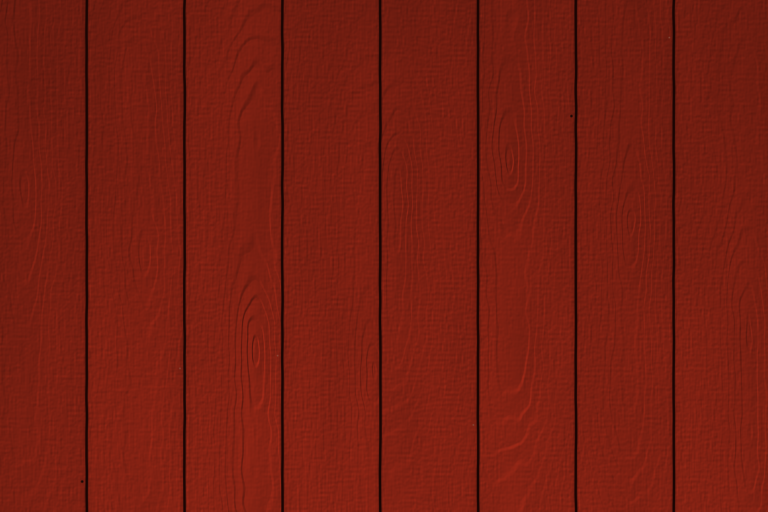
This texture is drawn by a Shadertoy shader. Its source:

```glsl
// Red painted wooden siding: vertical boards split by dark seams.
// Each board is a height field of growth rings around a heart line, fine fibres
// and saw marks, lit from the upper left; nail holes and paint chips are scattered.

const float BOARD_WIDTH = 0.1274;

float hash(vec2 p) {
    return fract(sin(dot(p, vec2(127.1, 311.7))) * 43758.5453);
}

float noise(vec2 p) {
    vec2 i = floor(p), f = fract(p);
    f = f * f * (3.0 - 2.0 * f);
    return mix(mix(hash(i), hash(i + vec2(1, 0)), f.x),
               mix(hash(i + vec2(0, 1)), hash(i + vec2(1, 1)), f.x), f.y);
}

// Relief of one board; p.x is measured from its left seam
float woodHeight(vec2 p, float board) {
    vec2 q = p + vec2(board * 3.7, board * 1.9);

    // Rings: long ovals near the knot, arches further along the board
    float heart = fract(0.2 * board + 0.34) * BOARD_WIDTH;
    float knotY = 0.31 + 0.16 * cos(1.26 * board);
    float across = p.x - heart + 0.012 * (noise(q * vec2(9, 6)) - 0.5);
    float along = 0.13 * (p.y - knotY) + 0.008 * sin(p.y * 17.0 + board);
    float radius = length(vec2(across, along));
    radius += 0.014 * noise(q * vec2(22, 7)) + 0.004 * noise(q * vec2(85, 42));
    float ring = fract(radius * 115.0);
    float ridge = smoothstep(0.0, 0.28, ring) * (1.0 - ring);

    // Rings stand out in a band around the heart, stronger on some boards
    float band = exp(-pow(across / 0.031, 2.0));
    band *= 0.65 + 0.35 * cos(2.09 * (board - 2.0));
    band *= 0.45 + 0.75 * noise(q * vec2(25, 9));

    // Rough sawn surface: upright fibres crossed by short level marks
    float fibres = noise(q * vec2(390, 75));
    float sawMarks = noise(q * vec2(85, 290));
    float grit = noise(q * 330.0);
    float rough = 0.34 * fibres + 0.30 * sawMarks + 0.22 * grit;
    return 1.1 * ridge * (band + 0.12) + rough * (1.0 - 0.55 * band);
}

void mainImage(out vec4 fragColor, in vec2 fragCoord) {
    vec2 p = fragCoord / iResolution.x;
    float height = iResolution.y / iResolution.x;
    float px = 1.0 / iResolution.x;

    // Board layout with slightly uneven seams
    float x = p.x + 0.0145 + 0.0008 * (noise(vec2(p.x * 8.0, p.y * 40.0)) - 0.5);
    float board = floor(x / BOARD_WIDTH);
    vec2 local = vec2(x - board * BOARD_WIDTH, p.y);
    float seamDist = min(local.x, BOARD_WIDTH - local.x);

    // Slanting light on the relief
    vec2 toLight = vec2(-0.0012, 0.0014);
    float slope = woodHeight(local, board) - woodHeight(local + toLight, board);
    float light = 1.0 + clamp(0.42 * slope, -0.3, 0.25);

    // Board tone, blotchy paint, and broad falloff to the top and sides
    light *= 0.97 + 0.06 * hash(vec2(board, 4.0));
    light *= 0.97 + 0.06 * noise(p * vec2(30, 9));
    light *= mix(1.09, 0.92, p.y / height) - 0.3 * pow(p.x - 0.54, 2.0);
    vec3 color = vec3(0.485, 0.123, 0.070) * light;

    // Seams: dark gap, soft shadow and a faint lit edge on the right
    float litEdge = exp(-pow((local.x - 0.0042) / 0.001, 2.0));
    color *= 1.0 + 0.12 * litEdge * noise(vec2(board, p.y * 130.0));
    color *= 1.0 - 0.35 * exp(-seamDist / 0.0018);
    float gap = 1.0 - smoothstep(0.0012 - 0.5 * px, 0.0016 + 0.8 * px, seamDist);
    color = mix(color, vec3(0.10, 0.02, 0.012), gap);

    // Sparse nail holes and pale chips close to the seams
    vec2 cell = vec2(board, floor(p.y * 7.0));
    float pick = hash(cell + 21.0);
    float side = hash(cell + 5.0) < 0.5 ? 0.007 : BOARD_WIDTH - 0.006;
    vec2 spot = vec2(side, (cell.y + 0.2 + 0.6 * hash(cell + 9.0)) / 7.0);
    float spotDist = length(local - spot);
    float hole = 1.0 - smoothstep(0.0016 - px, 0.0016 + px, spotDist);
    float chip = 1.0 - smoothstep(0.0009 - px, 0.0009 + px, spotDist);
    color = mix(color, vec3(0.09, 0.03, 0.02), hole * step(0.91, pick));
    color = mix(color, vec3(0.55, 0.36, 0.29), 0.7 * chip * step(pick, 0.05));

    fragColor = vec4(color, 1.0);
}
```
